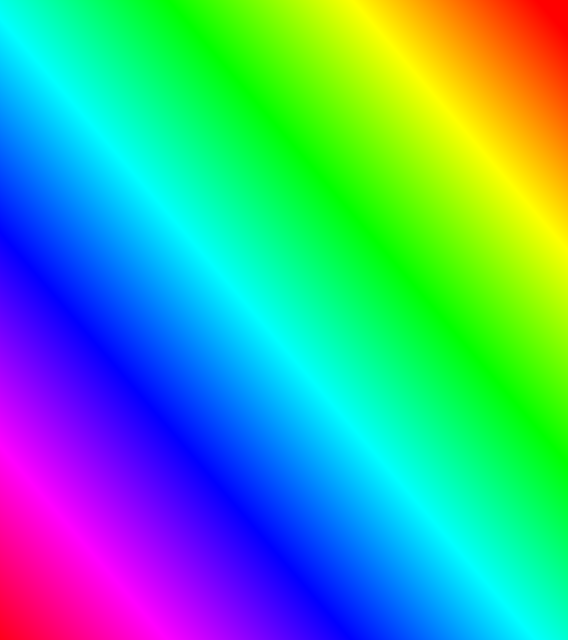
Give the GLSL for this background, as a Shadertoy shader.

```glsl
#define SLOPE vec2(1.03, 1.0)   // direction in which the hue runs
#define MAGENTA_AT 0.303        // position of the magenta band
#define BAND_STEP 0.334         // distance between neighbouring pure hues

// Fully saturated colour; one unit per sextant, 0 = red, 2 = green, 4 = blue
vec3 hueColor(float sextant) {
    vec3 offset = abs(mod(sextant + vec3(0.0, 4.0, 2.0), 6.0) - 3.0);
    return clamp(offset - 1.0, 0.0, 1.0);
}

void mainImage(out vec4 fragColor, in vec2 fragCoord) {
    vec2 uv = fragCoord / iResolution.xy;

    // Diagonal sweep from red at the lower left to red at the upper right
    float along = dot(uv, SLOPE);
    float sextant = 5.0 - (along - MAGENTA_AT) / BAND_STEP;

    // Both ends stay pure red
    fragColor = vec4(hueColor(clamp(sextant, 0.0, 6.0)), 1.0);
}
```
